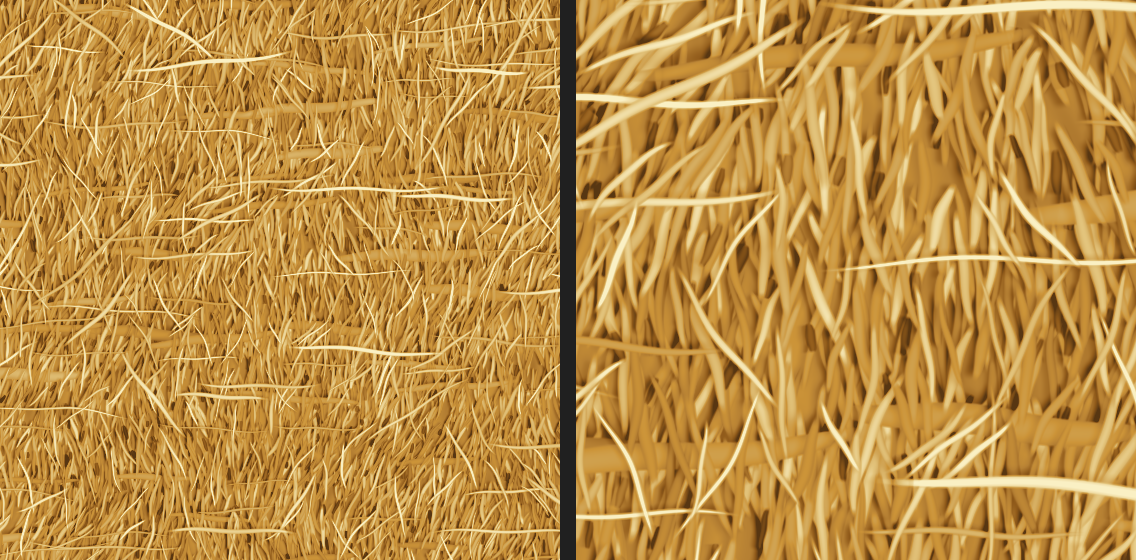
Left: the whole. Right: its middle third, enlarged.
Reproduce this texture procedurally as a WebGL 2 fragment shader.

```glsl
#version 300 es
precision highp float;

uniform vec2 u_resolution;
out vec4 fragColor;

// Tones from dark gap to bleached stalk
const vec3 RAMP[7] = vec3[7](
    vec3(0.34, 0.21, 0.07), vec3(0.56, 0.35, 0.10), vec3(0.71, 0.50, 0.20),
    vec3(0.80, 0.58, 0.22), vec3(0.82, 0.65, 0.34), vec3(0.89, 0.77, 0.49),
    vec3(0.98, 0.94, 0.77));

const int   FIBRE_LAYERS = 8;
const vec2  FIBRE_CELL  = vec2(0.033, 0.056);
const vec2  WISP_CELL   = vec2(0.065, 0.080);
const vec2  SEAM_CELL   = vec2(0.170, 0.115);
const vec2  STALK_CELL  = vec2(0.240);
const vec2  FLECK_CELL  = vec2(0.030);
const float UPRIGHT     = 1.45;
const float GROUND_TONE = 2.3;
const float FIBRE_TONE  = 3.45;
const float FIBRE_RANGE = 1.6;
const float BROAD_RANGE = 0.26;
const float SHADOW      = 0.85;
const float SOFTNESS    = 0.0008;

// Ranges shared by one family of strands: x is the minimum, y the maximum
struct Strands {
    vec2 cell, angle, len, width, tone;
    float share, bend, lean;
};

vec4 hash4(vec3 p) {
    vec4 q = fract(p.xyzx * vec4(0.1031, 0.1030, 0.0973, 0.1099));
    q += dot(q, q.wzxy + 33.33);
    return fract((q.xxyz + q.yzzw) * q.zywx);
}

float pick(vec2 range, float h) { return mix(range.x, range.y, h); }

// Slow drift of the fibre direction
float leanAt(vec2 p) {
    return 0.19 * sin(p.x * 9.0 + 2.0 * sin(p.y * 7.0))
         + 0.13 * sin(p.y * 23.0 - p.x * 6.0 + 1.3);
}

// Broad light and dark patches
float patches(vec2 p) {
    return sin(p.x * 13.0 + 2.0 * sin(p.y * 17.0 + 1.0))
         * sin(p.y * 21.0 + 1.5 * sin(p.x * 11.0))
         + 0.6 * sin(p.y * 55.0 + 2.0 * sin(p.x * 19.0));
}

// Lays one bent strand and its side shadow over the tone
float paintStrand(float tone, vec2 q, float angle, float len, float width,
                  float bend, float strandTone) {
    vec2 axis = vec2(cos(angle), sin(angle));
    float along = dot(q, axis) / len;
    if (abs(along) >= 1.0) return tone;
    float across = dot(q, vec2(-axis.y, axis.x));
    across += len * (bend * (along * along - 0.4)
            + 0.02 * sin(along * 5.0 + bend * 40.0));
    float halfWidth = width * (1.0 - 0.65 * along * along);
    float ends = 1.0 - smoothstep(0.75, 1.0, abs(along));

    float shade = 1.0 - smoothstep(0.0, 0.0035 + width, abs(across - 0.9 * width));
    tone -= SHADOW * shade * ends;

    float soft = SOFTNESS + 0.35 / u_resolution.y;
    float cover = 1.0 - smoothstep(-soft, soft, abs(across) - halfWidth);
    float ridge = max(0.5 - pow(across / halfWidth, 2.0), -0.6);
    return mix(tone, strandTone + ridge, cover * ends);
}

// Scatters a family of strands over a jittered grid
float scatter(float tone, vec2 p, Strands s, float seed) {
    vec2 shift = hash4(vec3(seed, 3.0, 8.0)).xy;
    vec2 home = floor(p / s.cell + shift);
    for (int k = 0; k < 9; k++) {
        vec2 cell = home + vec2(k % 3 - 1, k / 3 - 1);
        vec4 a = hash4(vec3(cell, seed + 11.0));
        vec4 b = hash4(vec3(cell, seed + 57.0));
        if (fract(a.x * 37.0 + b.y) > s.share) continue;
        vec2 centre = (cell + a.xy - shift) * s.cell;
        tone = paintStrand(tone, p - centre,
                           pick(s.angle, a.z) - s.lean * leanAt(centre),
                           pick(s.len, a.w), pick(s.width, b.x),
                           (b.y - 0.5) * s.bend, pick(s.tone, b.z));
    }
    return tone;
}

void main() {
    vec2 p = gl_FragCoord.xy / u_resolution.y;
    vec2 upright = UPRIGHT + vec2(-0.42, 0.42);
    vec2 level = vec2(-0.12, 0.12);
    vec2 fibreTone = FIBRE_TONE + vec2(-FIBRE_RANGE, FIBRE_RANGE);

    Strands fibres = Strands(FIBRE_CELL, upright, vec2(0.020, 0.046), vec2(0.0021, 0.0040), fibreTone, 1.0, 0.30, 1.0);
    Strands flecks = Strands(FLECK_CELL, upright, vec2(0.006, 0.016), vec2(0.0016, 0.0036), vec2(-0.3, 1.4), 0.60, 0.1, 1.0);
    Strands bands  = Strands(SEAM_CELL, level, vec2(0.07, 0.15), vec2(0.004, 0.011), vec2(2.3, 3.9), 0.60, 0.05, 0.0);
    Strands stems  = Strands(SEAM_CELL, level, vec2(0.06, 0.15), vec2(0.0015, 0.0028), vec2(3.2, 5.9), 0.80, 0.20, 0.0);
    Strands wisps  = Strands(WISP_CELL, UPRIGHT + vec2(-0.85, 0.75), vec2(0.025, 0.065), vec2(0.0016, 0.0028), vec2(4.4, 5.8), 0.75, 0.40, 1.0);
    Strands stalks = Strands(STALK_CELL, level, vec2(0.08, 0.17), vec2(0.0026, 0.0042), vec2(4.8, 5.7), 0.50, 0.10, 0.0);
    Strands rising = Strands(STALK_CELL, vec2(0.45, 1.15), vec2(0.06, 0.14), vec2(0.0026, 0.0042), vec2(4.6, 5.6), 0.35, 0.25, 0.0);
    Strands falling = rising;
    falling.angle = -rising.angle;

    // Undergrowth first, loose straw last
    float tone = GROUND_TONE + 0.4 * sin(p.x * 160.0 + 3.0 * sin(p.y * 31.0));
    for (int i = 0; i < FIBRE_LAYERS; i++) {
        if (i == FIBRE_LAYERS - 2) tone = scatter(scatter(tone, p, flecks, 211.0), p, bands, 131.0);
        tone = scatter(tone, p, fibres, float(i));
    }
    tone = scatter(scatter(tone, p, stems, 101.0), p, wisps, 151.0);
    tone = scatter(scatter(tone, p, wisps, 173.0), p, rising, 307.0);
    tone = scatter(scatter(tone, p, falling, 401.0), p, stalks, 353.0);
    tone = clamp(tone + BROAD_RANGE * patches(p), 0.0, 5.999);

    int low = int(tone);
    fragColor = vec4(mix(RAMP[low], RAMP[low + 1], fract(tone)), 1.0);
}
```
